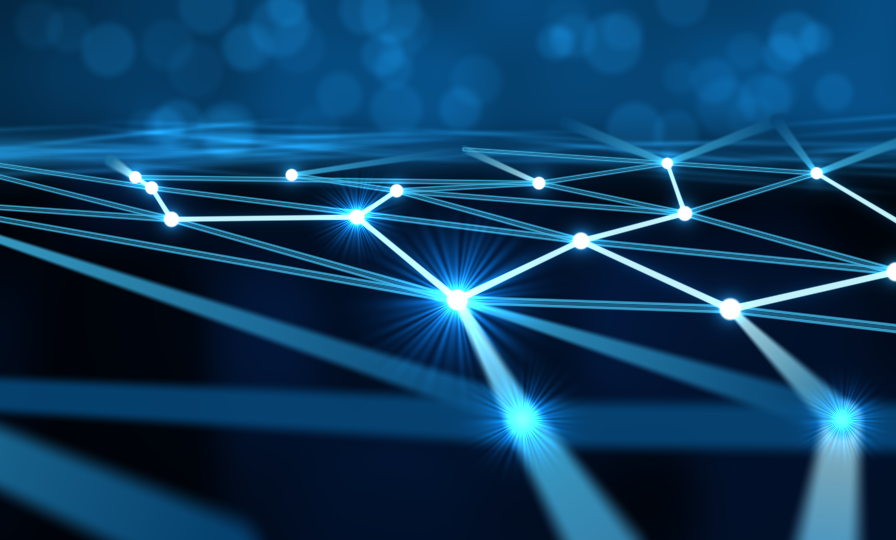
A WebGL 1 fragment shader for this background:

```glsl
precision highp float;
uniform vec2 u_resolution;

// Canvas is 7.68 units wide, y runs down from the top edge
const float WIDTH = 7.68, HORIZON = 1.32;
const float NODE_SIZE = 0.035, LINE_SIZE = 0.0115;
const vec3 BLACK = vec3(0.0, 0.012, 0.035), NAVY = vec3(0.008, 0.1, 0.25);
const vec3 BLUE = vec3(0.02, 0.275, 0.47), TEAL = vec3(0.11, 0.45, 0.63);
const vec3 CYAN = vec3(0.24, 0.68, 0.85), ICE = vec3(0.76, 0.95, 0.98);

// Network nodes
const vec2 HUB = vec2(3.92, 2.57), SPARK = vec2(3.06, 1.86);
const vec2 WEST = vec2(1.47, 1.88), WEST_MID = vec2(1.3, 1.61), WEST_FAR = vec2(1.16, 1.52);
const vec2 NORTH_W = vec2(2.5, 1.5), NORTH = vec2(3.4, 1.635), NORTH_E = vec2(4.62, 1.57);
const vec2 CENTER = vec2(4.98, 2.065), EAST = vec2(5.87, 1.83), EAST_FAR = vec2(5.72, 1.4);
const vec2 RIM = vec2(7.0, 1.485), SOUTH_E = vec2(6.26, 2.65), EDGE = vec2(7.68, 2.33);
const vec2 HAZY = vec2(3.98, 1.28), NEAR_L = vec2(4.48, 3.6), NEAR_R = vec2(7.22, 3.6);

float pixel;
vec2 p;
vec3 col;

float hash(vec2 v) {
  return fract(sin(dot(v, vec2(127.1, 311.7))) * 43758.5);
}

float noise(vec2 v) {
  vec2 i = floor(v), f = fract(v);
  f = f * f * (3.0 - 2.0 * f);
  return mix(mix(hash(i), hash(i + vec2(1, 0)), f.x),
             mix(hash(i + vec2(0, 1)), hash(i + vec2(1, 1)), f.x), f.y);
}

float cover(float d, float w, float blur) {
  float s = max(pixel, blur);
  return 1.0 - smoothstep(w - s, w + s, d);
}

// x: distance to the segment, y: position along it
vec2 segment(vec2 a, vec2 b) {
  float h = clamp(dot(p - a, b - a) / dot(b - a, b - a), 0.0, 1.0);
  return vec2(length(p - mix(a, b, h)), h);
}

// Soft strip whose width and tint change along its length
void beam(vec2 a, vec2 b, float wa, float wb, vec3 from, vec3 to) {
  vec2 s = segment(a, b);
  float w = mix(wa, wb, s.y);
  col = mix(col, mix(from, to, s.y), 0.88 * cover(s.x, w, w * 0.45));
}

// Bright line, wider when nearer
void wire(vec2 a, vec2 b) {
  float d = segment(a, b).x;
  col += BLUE * 0.5 * exp(-d * 22.0);
  col = mix(col, ICE, cover(d, LINE_SIZE * p.y, 0.0));
}

// Twin strand with a dim core
void thread(vec2 a, vec2 b) {
  float d = segment(a, b).x, w = LINE_SIZE * 1.08 * p.y;
  float strands = max(0.5 * cover(d, w, 0.0), cover(abs(d - w * 0.75), w * 0.38, 0.0));
  col = mix(col, CYAN, 0.88 * strands);
}

void node(vec2 c) {
  float d = length(p - c), r = NODE_SIZE * c.y;
  col += TEAL * 0.6 * exp(-max(d - r, 0.0) * 20.0);
  col = mix(col, vec3(1), cover(d, r, r * 0.15));
}

void flare(vec2 c, float size) {
  vec2 v = (p - c) / size;
  float r = dot(v, v), a = atan(v.y, v.x);
  float rays = 0.8 + 0.25 * (sin(a * 23.0 + 2.0 * sin(a * 7.0)) + sin(a * 41.0 + 3.0 * sin(a * 5.0)));
  col += vec3(0.03, 0.4, 0.72) * exp(-r * 3.2) * rays + CYAN * exp(-r * 28.0);
}

void background() {
  vec2 v = (p - HUB) * vec2(0.55, 0.8);
  float patches = smoothstep(0.35, 0.85, noise(p * vec2(0.9, 0.7) + 3.0));
  col = mix(BLACK, NAVY, min(0.55 * patches + 0.65 * exp(-dot(v, v)), 1.0));
  float haze = 1.0 - smoothstep(0.95, 1.85, p.y + 0.12 * noise(p * 2.0));
  float shade = 0.57 + 0.3 * smoothstep(0.0, 3.5, p.x) + 0.3 * noise(p * 1.6);
  col = mix(col, BLUE * shade, haze);
  // Bokeh discs and streaks along the horizon
  for (int i = 0; i < 48; i++) {
    vec2 k = vec2(i, 1), h = vec2(hash(k), hash(k + 7.3));
    float t = hash(k + 3.7);
    float disc = cover(length(p - h * vec2(WIDTH, 1.15)), 0.12 + 0.14 * t, 0.05);
    vec2 a = vec2(h.y * 9.0 - 2.0, HORIZON - 0.3 + 0.5 * t);
    vec2 s = segment(a, a + vec2(2.6, 0.6 * h.x - 0.3));
    col += TEAL * (0.05 + 0.13 * fract(t * 9.0)) * disc;
    col += TEAL * 0.24 * sin(3.14 * s.y) * cover(s.x, 0.016, 0.025);
  }
  float y = (p.y - HORIZON) / 0.13;
  col += TEAL * 0.65 * (exp(-p.x * 0.6) + 0.12) * exp(-y * y);
}

void main() {
  pixel = WIDTH / u_resolution.x;
  p = vec2(gl_FragCoord.x, u_resolution.y - gl_FragCoord.y) * pixel;
  background();
  // Blurred foreground bands
  beam(vec2(-0.3, 3.37), vec2(4.5, 3.62), 0.14, 0.19, BLUE, BLUE);
  beam(vec2(4.5, 3.64), vec2(8.2, 3.67), 0.19, 0.2, BLUE, BLUE);
  beam(vec2(-0.4, 3.75), vec2(1.9, 4.75), 0.23, 0.32, TEAL, BLUE);
  beam(vec2(-0.1, 2.02), vec2(4.3, 3.48), 0.035, 0.13, CYAN, BLUE);
  beam(HUB, vec2(7.0, 3.52), 0.025, 0.14, CYAN, BLUE);
  // Links into the haze
  beam(EAST_FAR, vec2(6.7, 1.02), 0.025, 0.05, CYAN, BLUE);
  beam(EAST_FAR, vec2(4.85, 1.05), 0.025, 0.05, CYAN, BLUE);
  beam(RIM, vec2(6.65, 1.03), 0.02, 0.05, CYAN, BLUE);
  beam(RIM, vec2(7.8, 1.18), 0.025, 0.04, CYAN, TEAL);
  beam(NORTH_E, HAZY, 0.02, 0.03, ICE, TEAL);
  beam(HAZY, NORTH_W, 0.03, 0.02, BLUE, CYAN);
  beam(WEST_FAR, vec2(0.95, 1.38), 0.025, 0.05, ICE, TEAL);
  // Cyan threads
  thread(vec2(-0.1, 1.49), WEST); thread(vec2(-0.1, 1.77), WEST);
  thread(WEST, HUB); thread(vec2(-0.1, 1.86), HUB);
  thread(WEST_MID, CENTER); thread(vec2(-0.1, 1.4), WEST_MID);
  thread(NORTH_W, NORTH); thread(WEST_FAR, NORTH_E);
  thread(NORTH, NORTH_E); thread(NORTH, EAST); thread(NORTH, CENTER);
  thread(NORTH_E, EAST); thread(NORTH_E, EAST_FAR); thread(HAZY, RIM);
  thread(CENTER, EDGE); thread(EAST, EDGE); thread(EAST, RIM);
  thread(HUB, SOUTH_E); thread(SOUTH_E, vec2(7.8, 2.83));
  // Bright wires
  wire(WEST_FAR, WEST_MID); wire(WEST_MID, WEST); wire(WEST, SPARK);
  wire(SPARK, NORTH); wire(SPARK, HUB); wire(HUB, CENTER);
  wire(CENTER, EAST); wire(CENTER, SOUTH_E); wire(SOUTH_E, EDGE);
  wire(EAST, EAST_FAR); wire(RIM, vec2(7.75, 1.93));
  // Near beams and flares
  beam(NEAR_L, vec2(5.2, 4.75), 0.14, 0.29, CYAN, TEAL + 0.12);
  beam(NEAR_R, vec2(7.08, 4.8), 0.15, 0.28, ICE * 0.8, TEAL + 0.2);
  beam(HUB, NEAR_L, 0.035, 0.13, ICE, CYAN);
  beam(SOUTH_E, NEAR_R, 0.03, 0.14, ICE, TEAL);
  flare(NEAR_L, 0.5); flare(NEAR_R, 0.4);
  flare(HUB, 0.85); flare(SPARK, 0.42);
  // Node discs
  node(HUB); node(SPARK); node(WEST); node(WEST_MID); node(WEST_FAR);
  node(NORTH_W); node(NORTH); node(NORTH_E); node(CENTER); node(EAST);
  node(EAST_FAR); node(RIM); node(SOUTH_E); node(EDGE);
  gl_FragColor = vec4(clamp(col, 0.0, 1.0), 1.0);
}
```
